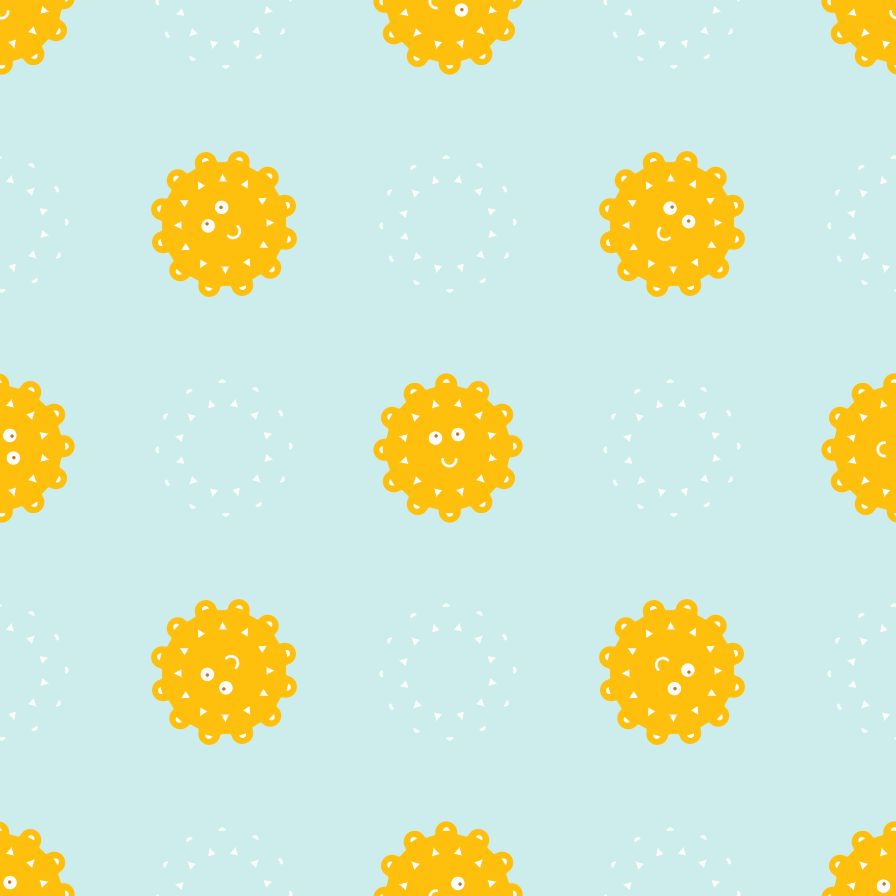
Write a WebGL 1 fragment shader that draws this pattern.

```glsl
precision highp float;

uniform vec2 u_resolution;

#define REPEATS 4.0
#define SPOKES 12.0
#define SPOKE_TILT 0.028
#define BODY_RADIUS 0.277
#define BUMP_RADIUS 0.049
#define BUMP_ORBIT 0.284
#define NOTCH_BLEND 0.012
#define SKY vec3(0.80, 0.93, 0.92)
#define YOLK vec3(1.00, 0.75, 0.05)
#define CHALK vec3(0.98, 0.99, 0.98)
#define PUPIL vec3(0.78, 0.46, 0.16)

// Coverage of a distance, softened over one pixel.
float fill(float d) {
  float pixel = REPEATS / min(u_resolution.x, u_resolution.y);
  return clamp(0.5 - d / pixel, 0.0, 1.0);
}

float smoothUnion(float a, float b, float k) {
  float h = max(k - abs(a - b), 0.0) / k;
  return min(a, b) - 0.25 * h * h * k;
}

// Folds the plane into one spoke; y points outward.
vec2 foldSpoke(vec2 p, float shift) {
  float stepAngle = 6.2831853 / SPOKES;
  float a = atan(p.x, p.y) + SPOKE_TILT + shift * stepAngle;
  a = mod(a + 0.5 * stepAngle, stepAngle) - 0.5 * stepAngle;
  return length(p) * vec2(sin(a), cos(a));
}

float scallopedDisc(vec2 p) {
  vec2 q = foldSpoke(p, 0.0);
  float bump = length(q - vec2(0.0, BUMP_ORBIT)) - BUMP_RADIUS;
  return smoothUnion(length(p) - BODY_RADIUS, bump, NOTCH_BLEND);
}

float triangle(vec2 q, float halfBase, float height) {
  vec2 fromTip = vec2(abs(q.x), q.y - 0.5 * height);
  float side = dot(fromTip, normalize(vec2(height, halfBase)));
  return max(side, -q.y - 0.5 * height);
}

// Outer ring of small domes and inner ring of triangles.
float ringMarks(vec2 p) {
  vec2 domeAt = foldSpoke(p, 0.0) - vec2(0.0, 0.291);
  float dome = max(length(domeAt) - 0.0155, -domeAt.y);
  vec2 wedgeAt = foldSpoke(p, 0.5) - vec2(0.0, 0.207);
  return min(dome, triangle(wedgeAt, 0.0175, 0.034));
}

// Lower half of a ring with round ends.
float lowerArc(vec2 p, float radius, float halfWidth) {
  float ring = abs(length(p) - radius);
  float ends = length(vec2(abs(p.x) - radius, p.y));
  return (p.y < 0.0 ? ring : ends) - halfWidth;
}

// Upward direction of the motif in each cell.
vec2 motifUp(vec2 cell) {
  if (mod(cell.x, 2.0) > 0.5) return normalize(cell - 0.5 * REPEATS);
  float turned = mod(0.5 * (cell.x + cell.y), 2.0);
  return turned > 0.5 ? vec2(1.0, 0.0) : vec2(0.0, 1.0);
}

void main() {
  // Wrapped grid with motifs centred on whole numbers.
  vec2 grid = gl_FragCoord.xy / u_resolution * REPEATS;
  vec2 cell = floor(grid + 0.5);
  vec2 p = grid - cell;
  cell = mod(cell, REPEATS);
  bool solid = mod(cell.x + cell.y, 2.0) < 0.5;

  vec3 color = SKY;
  if (solid) {
    vec2 up = motifUp(cell);
    p = vec2(dot(p, vec2(up.y, -up.x)), dot(p, up));
    color = mix(color, YOLK, fill(scallopedDisc(p)));
  }
  color = mix(color, CHALK, fill(ringMarks(p)));

  // Two dots and an arc on the solid motifs.
  if (solid) {
    vec2 leftDot = p - vec2(-0.056, 0.044);
    vec2 rightDot = p - vec2(0.045, 0.060);
    float dots = min(length(leftDot), length(rightDot)) - 0.030;
    float arc = lowerArc(p - vec2(0.006, -0.051), 0.030, 0.0062);
    color = mix(color, CHALK, fill(min(dots, arc)));

    float pupils = min(length(leftDot - vec2(0.003, 0.010)),
                       length(rightDot - vec2(-0.002, 0.002)));
    color = mix(color, PUPIL, fill(pupils - 0.0075));
  }

  gl_FragColor = vec4(color, 1.0);
}
```
